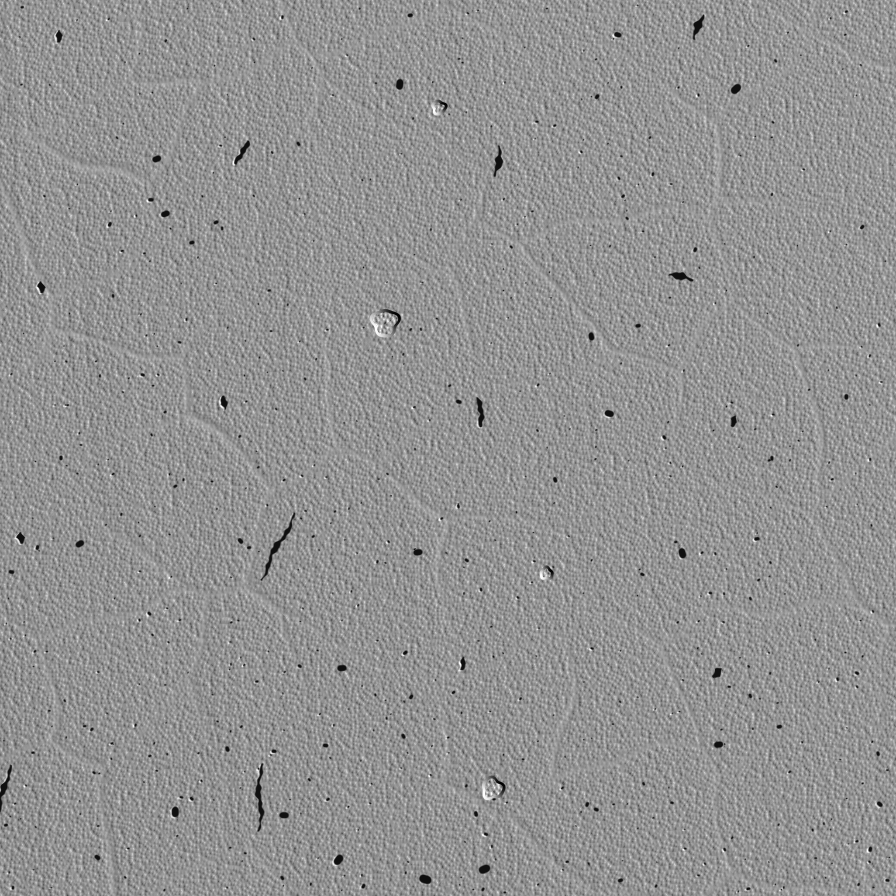
Write a WebGL 2 fragment shader that draws this texture.

```glsl
#version 300 es
precision highp float;
// Polished, etched metal: embossed grey grain, faint grain borders, dark pits and cracks.
uniform vec2 u_resolution;
out vec4 fragColor;

vec2 hash2(vec2 p) {
    vec3 q = fract(p.xyx * vec3(0.1031, 0.1030, 0.0973));
    q += dot(q, q.yzx + 33.33);
    return fract((q.xx + q.yz) * q.zy);
}

// Cellular height: distance to the nearest scattered point
float cellHeight(vec2 p) {
    vec2 cell = floor(p);
    float nearest = 4.0;
    for (int y = -1; y <= 1; y++)
        for (int x = -1; x <= 1; x++) {
            vec2 id = cell + vec2(x, y);
            vec2 d = id + hash2(id) - p;
            nearest = min(nearest, dot(d, d));
        }
    return sqrt(nearest);
}

// Slope of the cellular surface, lit from the lower left
float emboss(vec2 p) {
    vec2 shift = vec2(0.3, 0.12);
    return cellHeight(p + shift) - cellHeight(p - shift);
}

// Distance to the closest Voronoi border, and how far that border faces the light
vec2 grainBorder(vec2 p, vec2 light) {
    vec2 cell = floor(p), home = cell, toHome = vec2(4.0);
    for (int y = -1; y <= 1; y++)
        for (int x = -1; x <= 1; x++) {
            vec2 id = cell + vec2(x, y);
            vec2 d = id + hash2(id + 31.0) - p;
            if (dot(d, d) < dot(toHome, toHome)) { toHome = d; home = id; }
        }
    vec2 border = vec2(4.0, 0.0);
    for (int y = -2; y <= 2; y++)
        for (int x = -2; x <= 2; x++) {
            if (x == 0 && y == 0) continue;
            vec2 id = home + vec2(x, y);
            vec2 d = id + hash2(id + 31.0) - p;
            vec2 normal = normalize(d - toHome);
            float dist = dot(0.5 * (d + toHome), normal);
            if (dist < border.x) border = vec2(dist, dot(normal, light));
        }
    return border;
}

// One possible uneven pit per grid cell, more of them lower down
float dots(vec2 uv, float count, float share, float radius) {
    vec2 id = floor(uv * count);
    vec2 size = hash2(id + count + 7.0);
    vec2 q = uv - (id + 0.2 + 0.6 * hash2(id + count)) / count;
    float present = step(size.x, share * (1.4 - 0.8 * id.y / count));
    float r = radius * (0.4 + 0.6 * pow(size.y, 3.0));
    r *= 1.0 + 0.2 * sin(2.0 * atan(q.y, q.x) + 40.0 * size.y);
    return length(q) - mix(-1.0, r, present);
}

// Ragged, tapered slits, the odd ones close to vertical
float cracks(vec2 uv) {
    float nearest = 1.0;
    for (int i = 0; i < 15; i++) {
        float n = float(i);
        vec2 h = hash2(vec2(n, 3.0)), k = hash2(vec2(n, 9.0));
        float angle = i % 2 == 1 ? 0.4 * (k.x - 0.3) : 3.14 * k.x;
        vec2 q = uv - fract(vec2(0.755, 0.57) * n + vec2(0.25, 0.55));
        q = mat2(cos(angle), sin(angle), -sin(angle), cos(angle)) * q;
        float halfLength = mix(0.005, 0.045, pow(h.x, 3.0));
        float width = mix(0.005, 0.0035, smoothstep(0.006, 0.03, halfLength));
        width *= 1.0 - 0.65 * min(abs(q.y) / halfLength, 1.0);
        width *= 0.8 + 0.25 * sin(q.y * 270.0 + 6.0 * k.y) + 0.15 * sin(q.y * 710.0);
        q.x += 0.002 * sin(q.y * 110.0 + 6.0 * h.y) + 0.0006 * sin(q.y * 430.0);
        q.y -= clamp(q.y, -halfLength, halfLength);
        nearest = min(nearest, length(q) - width);
    }
    return nearest;
}

float pits(vec2 uv) {
    float spots = min(dots(uv, 14.0, 0.15, 0.0058), dots(uv, 34.0, 0.13, 0.0026));
    return min(min(spots, dots(uv, 61.0, 0.12, 0.0016)), cracks(uv));
}

void main() {
    vec2 uv = gl_FragCoord.xy / u_resolution.y;
    float pixel = 1.0 / u_resolution.y;
    vec2 light = normalize(vec2(-1.0, -0.6));

    // Wavy grain borders that fade in and out
    vec2 warped = uv + 0.014 * sin(uv.yx * vec2(17.0, 14.0) + 1.0)
                     + 0.005 * sin(uv.yx * vec2(47.0, 53.0) + uv * 20.0);
    vec2 border = grainBorder(warped * 6.3, light);
    float across = border.x / 0.025;
    float band = exp(-across * across);
    float visible = 0.65 + 0.35 * sin(uv.x * 9.0 + 2.0 * sin(uv.y * 11.0));

    // Fine embossed grain with sharp extremes, smoother along the borders
    float grain = 0.24 * emboss(uv * vec2(260.0, 205.0))
                + 0.06 * emboss(uv * vec2(120.0, 85.0) + 17.0);
    grain *= 0.82 + 16.0 * grain * grain;
    float tone = 0.577 + grain * (1.0 - 0.5 * band * visible);
    tone += visible * band * (0.015 - 0.14 * across * border.y);

    // Faint upright polishing streaks, stronger on the left
    float lean = uv.x + 0.05 * uv.y + 0.004 * sin(uv.y * 13.0);
    float streak = sin(lean * 83.0) * sin(lean * 143.0 + 1.0) + 0.7 * sin(lean * 317.0);
    tone += 0.012 * streak * (0.5 + 0.5 * sin(uv.y * 8.0 + lean * 23.0)) * (1.2 - uv.x);
    tone += 0.01 * (uv.x + uv.y - 1.0);

    // Shallow craters with a lit rim and a rough floor
    for (int i = 0; i < 4; i++) {
        float n = float(i);
        vec2 q = uv - fract(vec2(0.43, 0.64) + n * vec2(0.06, 0.24));
        float a = atan(q.y, q.x);
        float r = mix(0.006, 0.015, hash2(vec2(n, 21.0)).x);
        float d = length(q) - r * (1.0 + 0.12 * sin(3.0 * a + n) + 0.07 * sin(5.0 * a));
        float rim = 1.0 - smoothstep(0.0008, 0.0008 + 1.5 * pixel, abs(d));
        tone += (0.06 + grain) * (1.0 - smoothstep(-pixel, pixel, d));
        tone = mix(tone, 0.5 + 0.5 * dot(normalize(q + 1e-5), light), rim);
    }

    // Black pits, some with a bright edge towards the light
    float glint = 1.0 - smoothstep(-pixel, pixel, pits(uv - 0.0022 * light));
    tone += 0.35 * glint * smoothstep(-0.2, 0.8, sin(uv.x * 31.0 + 3.0 * sin(uv.y * 23.0)));
    float hole = 1.0 - smoothstep(-pixel, pixel, pits(uv));
    tone = mix(tone, 0.06, hole);

    fragColor = vec4(vec3(clamp(tone, 0.0, 1.0)), 1.0);
}
```
